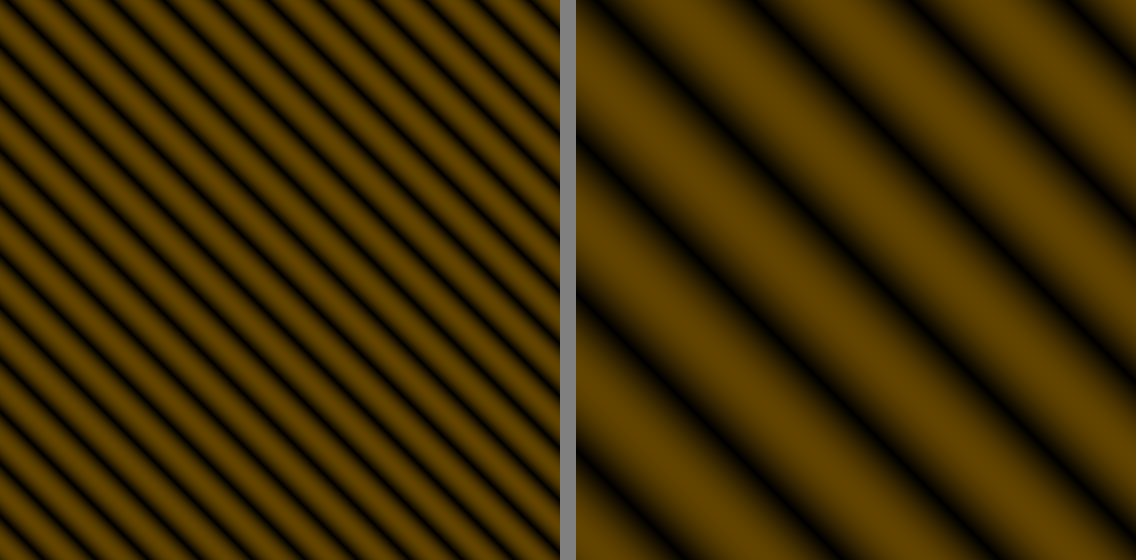
Left, the full canvas; right, a detail of the centre.
Give the GLSL for this pattern, as a WebGL 2 fragment shader.

```glsl
#version 300 es
precision highp float;
// Soft diagonal bands falling from upper left to lower right.
// A rectified sine of x + y gives each band a rounded brown crest
// and a narrow black valley on either side.

uniform vec2 u_resolution;
out vec4 outColor;

const float PI = 3.14159265;
const float BANDS_PER_SIDE = 10.711;             // bands along one canvas edge
const float VALLEY_OFFSET = 0.130;               // valley shift from the falling diagonal, in bands
const vec3 CREST_COLOR = vec3(0.385, 0.267, 0.0);
const float VALLEY_SOFTNESS = 0.25;              // smoothing of the valley, in pixel steps

// Brightness across the bands: 0 in a valley, 1 on a crest.
float bandProfile(float phase, float phaseStep) {
    float wave = sin(PI * phase);
    float soft = VALLEY_SOFTNESS * PI * phaseStep;
    return min(sqrt(wave * wave + soft * soft), 1.0);
}

void main() {
    float side = min(u_resolution.x, u_resolution.y);
    vec2 centered = (gl_FragCoord.xy - 0.5 * u_resolution) / side;

    // Distance along the rising diagonal, counted in bands
    float phase = (centered.x + centered.y) * BANDS_PER_SIDE - VALLEY_OFFSET;
    float brightness = bandProfile(phase, BANDS_PER_SIDE / side);

    outColor = vec4(CREST_COLOR * brightness, 1.0);
}
```
